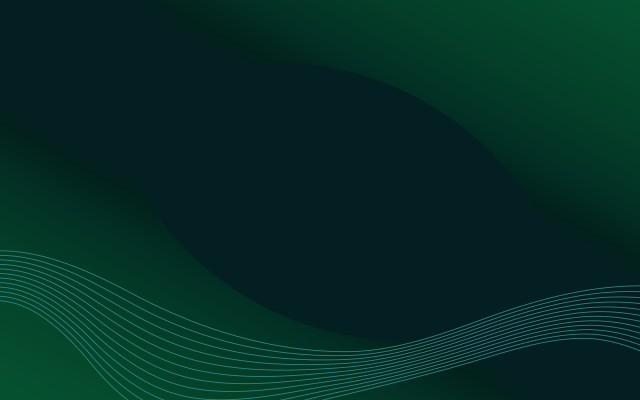
Give the GLSL for this background, as a WebGL 1 fragment shader.

```glsl
precision highp float;
// Dark teal backdrop with two green diagonal glows, mirrored about a centre
// point and cut by a lens of two circles. A ribbon of thin lines, blended
// between two smooth cubic curves, flows along the bottom.

#define ASPECT 1.6
#define CENTRE vec2(0.848, 0.496)
#define GLOW_DIR vec2(0.472, 0.882)
#define LENS_OFFSET vec2(-0.160, -0.4125)
#define LENS_RADIUS 0.76
#define LINE_COUNT 12
#define LINE_WIDTH 0.0021
#define TEAL vec3(0.014, 0.121, 0.130)
#define LINE_COLOUR vec3(0.18, 0.53, 0.51)

uniform vec2 u_resolution;

// Cubic between two knots, each holding (x, height, slope).
float bend(float x, vec3 a, vec3 b) {
  float span = b.x - a.x;
  float t = clamp((x - a.x) / span, 0.0, 1.0);
  float s = 1.0 - t;
  return s * s * ((1.0 + 2.0 * t) * a.y + t * span * a.z)
       + t * t * ((3.0 - 2.0 * t) * b.y - s * span * b.z);
}

float upperCurve(float x) {
  vec3 crest = vec3(0.0, 0.373, 0.0);
  vec3 fall = vec3(0.333, 0.2646, -0.53);
  vec3 trough = vec3(0.865, 0.1208, 0.0);
  vec3 rise = vec3(1.208, 0.2021, 0.37);
  vec3 tail = vec3(1.6, 0.2854, 0.0);
  if (x < fall.x) return bend(x, crest, fall);
  if (x < trough.x) return bend(x, fall, trough);
  if (x < rise.x) return bend(x, trough, rise);
  return bend(x, rise, tail);
}

float lowerCurve(float x) {
  vec3 crest = vec3(0.0, 0.248, -0.05);
  vec3 fall = vec3(0.229, 0.0896, -1.22);
  vec3 trough = vec3(0.5, -0.0667, 0.0);
  vec3 rise = vec3(0.833, 0.0063, 0.24);
  vec3 climb = vec3(1.167, 0.0917, 0.29);
  vec3 peak = vec3(1.458, 0.1542, 0.0);
  vec3 tail = vec3(1.6, 0.123, -0.4);
  if (x < fall.x) return bend(x, crest, fall);
  if (x < trough.x) return bend(x, fall, trough);
  if (x < rise.x) return bend(x, trough, rise);
  if (x < climb.x) return bend(x, rise, climb);
  if (x < peak.x) return bend(x, climb, peak);
  return bend(x, peak, tail);
}

// Green ramp along the glow direction, from shadowed edge to bright corner.
vec3 glowColour(float d) {
  vec3 c = mix(TEAL, vec3(0.006, 0.125, 0.105), smoothstep(0.17, 0.235, d));
  c = mix(c, vec3(0.010, 0.190, 0.143), clamp((d - 0.225) / 0.117, 0.0, 1.0));
  c = mix(c, vec3(0.015, 0.250, 0.160), clamp((d - 0.342) / 0.178, 0.0, 1.0));
  return mix(c, vec3(0.020, 0.315, 0.185), clamp((d - 0.52) / 0.28, 0.0, 1.0));
}

// Coverage of the ribbon lines at p, with distance corrected for slope.
float ribbon(vec2 p, float pixel) {
  float stepX = 0.002;
  vec2 here = vec2(upperCurve(p.x), lowerCurve(p.x));
  vec2 before = vec2(upperCurve(p.x - stepX), lowerCurve(p.x - stepX));
  vec2 slopes = (here - before) / stepX;
  float cover = 0.0;
  for (int i = 0; i < LINE_COUNT; i++) {
    float k = float(i) / float(LINE_COUNT - 1);
    float slope = mix(slopes.x, slopes.y, k);
    float dist = abs(p.y - mix(here.x, here.y, k)) / sqrt(1.0 + slope * slope);
    float edge = (0.5 * (LINE_WIDTH + pixel) - dist) / pixel;
    cover = max(cover, clamp(edge, 0.0, min(1.0, LINE_WIDTH / pixel)));
  }
  return cover;
}

void main() {
  float pixel = 1.0 / u_resolution.y;
  vec2 p = gl_FragCoord.xy / u_resolution * vec2(ASPECT, 1.0);

  // Fold the plane so both glows share one formula.
  vec2 q = p - CENTRE;
  if (dot(q, GLOW_DIR) < 0.0) q = -q;
  vec3 colour = glowColour(dot(q, GLOW_DIR));

  // Teal lens over the glows.
  float lens = length(q - LENS_OFFSET) - LENS_RADIUS;
  colour = mix(TEAL, colour, smoothstep(-pixel, pixel, lens));

  // Flowing lines.
  colour = mix(colour, LINE_COLOUR, ribbon(p, pixel));
  gl_FragColor = vec4(colour, 1.0);
}
```
